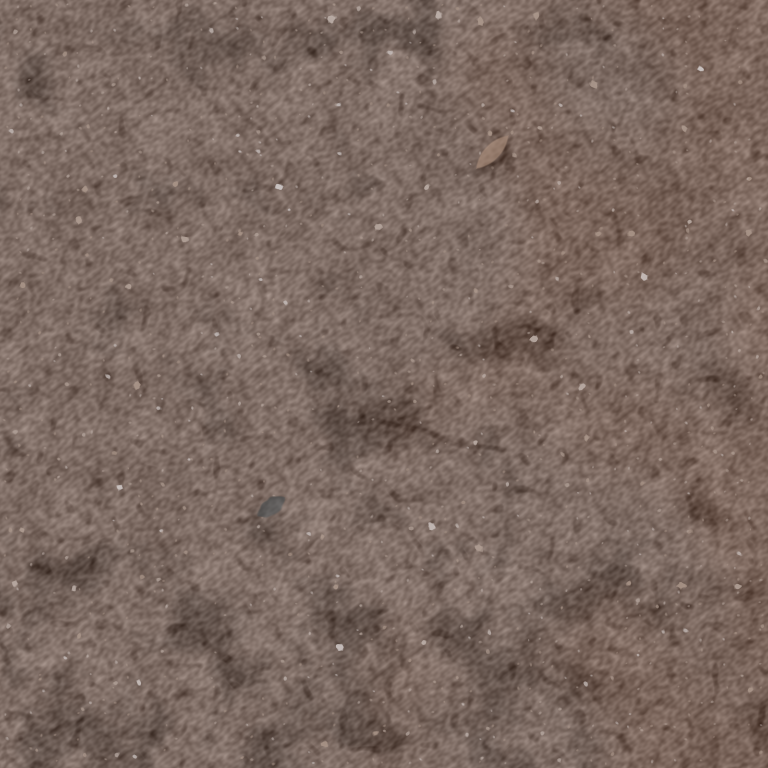
Write a three.js fragment shader that draws this texture.

```glsl
// Trodden bare earth: fine grain, dark damp stains, pale grit, a dry leaf and a slate chip.
varying vec2 vUv;

float hash(vec2 p) {
  return fract(sin(dot(p, vec2(127.1, 311.7))) * 43758.55);
}

mat2 rotation(float angle) {
  float c = cos(angle), s = sin(angle);
  return mat2(c, -s, s, c);
}

float cornerSlope(vec2 cell, vec2 offset) {
  float angle = 6.2832 * hash(cell);
  return dot(vec2(cos(angle), sin(angle)), offset);
}

// Gradient noise, roughly -0.7 to 0.7
float noise(vec2 p) {
  vec2 i = floor(p), f = fract(p);
  vec2 u = f * f * f * (f * (f * 6.0 - 15.0) + 10.0);
  vec2 e = vec2(1.0, 0.0);
  return mix(
    mix(cornerSlope(i, f), cornerSlope(i + e.xy, f - e.xy), u.x),
    mix(cornerSlope(i + e.yx, f - e.yx), cornerSlope(i + e.xx, f - e.xx), u.x), u.y);
}

float fbm(vec2 p) {
  float sum = 0.0, amp = 0.5;
  for (int i = 0; i < 4; i++) {
    sum += amp * noise(p);
    p = rotation(0.6) * p * 2.03 + 17.3;
    amp *= 0.5;
  }
  return sum;
}

float segmentDistance(vec2 p, vec2 a, vec2 b) {
  vec2 ab = b - a;
  return length(p - a - ab * clamp(dot(p - a, ab) / dot(ab, ab), 0.0, 1.0));
}

// Pointed oval made of two overlapping circles, long axis along x
float leafDistance(vec2 p, float halfLength, float halfWidth) {
  float drop = (halfLength * halfLength - halfWidth * halfWidth) / (2.0 * halfWidth);
  return length(vec2(p.x, abs(p.y) + drop)) - drop - halfWidth;
}

// Pale grit: one jittered oval per occupied cell, in three sizes
vec3 addGrit(vec3 soil, vec2 p) {
  float cells = 15.0, radius = 0.0050;
  for (int layer = 0; layer < 3; layer++) {
    vec2 cell = floor(p * cells) + 71.0 * float(layer);
    float pick = hash(cell + 3.7), shade = hash(cell + 9.1);
    vec2 jitter = 0.28 + 0.44 * vec2(hash(cell + 1.3), hash(cell + 5.9));
    vec2 q = rotation(6.2832 * shade) * (fract(p * cells) - jitter) / cells;
    q.y *= 1.2 + 0.7 * pick;
    float size = radius * (0.6 + 0.5 * hash(cell + 7.7));
    float d = length(q) * (1.0 + 0.5 * noise(p * 230.0)) - size;
    float cover = step(pick, 0.22) * (1.0 - smoothstep(-0.0016, 0.0012, d));
    vec3 grit = mix(vec3(0.66, 0.58, 0.53), vec3(0.83, 0.81, 0.81), shade * shade);
    soil = mix(soil, grit, cover * (0.9 - 0.18 * float(layer)));
    cells *= 2.05;
    radius *= 0.63;
  }
  return soil;
}

void main() {
  vec2 p = vUv;
  vec2 warped = p + 0.02 * vec2(noise(p * 14.0), noise(p * 14.0 + 40.0));
  float broad = fbm(p * 3.0 + 5.0);

  // Damp stains gather low down and along a slanting hollow
  float hollow = segmentDistance(warped, vec2(0.35, 0.55), vec2(0.53, 0.44));
  float damp = 0.10 * (1.0 - smoothstep(0.1, 0.5, p.y)) + 0.4 * broad
             + 0.24 * exp(-hollow * hollow * 500.0);
  float stain = smoothstep(0.04, 0.42, fbm(warped * 10.0) + damp);

  // Grain slants down to the right
  vec2 slanted = rotation(0.65) * p;
  float tone = 0.12 * noise(slanted * vec2(118.0, 185.0))
             + 0.08 * noise(slanted * vec2(68.0, 92.0) + 30.0)
             + 0.05 * noise(p * 40.0) + 0.06 * noise(warped * 17.0) + 0.06 * broad;
  tone -= 0.12 * stain;
  tone -= 0.09 * smoothstep(0.2, 0.5, noise(warped * 52.0 + 11.0));

  // Thin crack trailing from the hollow
  float crack = segmentDistance(warped, vec2(0.49, 0.45), vec2(0.66, 0.41));
  tone -= 0.07 * (1.0 - smoothstep(0.001, 0.006, crack));

  vec3 color = vec3(0.506, 0.436, 0.404) + tone;
  float rust = smoothstep(0.55, 1.0, p.x + 0.5 * noise(p * 5.0 + 8.0));
  color -= rust * vec3(0.012, 0.026, 0.034);
  color += vec3(-0.010, 0.0, 0.004) * stain * (1.0 - rust);
  color = addGrit(color, p);

  // Slate chip
  vec2 chip = rotation(0.6) * (p - vec2(0.353, 0.340));
  float chipEdge = leafDistance(chip, 0.021, 0.011) + 0.003 * noise(p * 90.0);
  vec3 slate = vec3(0.35, 0.35, 0.35) + 0.4 * tone - 4.0 * chip.y;
  color = mix(color, slate, 0.85 * (1.0 - smoothstep(-0.002, 0.002, chipEdge)));

  // Dry leaf with its shadow
  vec2 leaf = rotation(0.8) * (p - vec2(0.641, 0.802));
  float shadow = leafDistance(leaf + vec2(0.0, 0.006), 0.031, 0.012);
  color -= 0.13 * (1.0 - smoothstep(-0.004, 0.006, shadow));
  float leafEdge = leafDistance(leaf, 0.030, 0.010);
  vec3 dryLeaf = vec3(0.60, 0.50, 0.44) + 0.4 * tone + 4.0 * leaf.y;
  color = mix(color, dryLeaf, 1.0 - smoothstep(-0.0015, 0.0015, leafEdge));

  gl_FragColor = vec4(clamp(color, 0.0, 1.0), 1.0);
}
```
